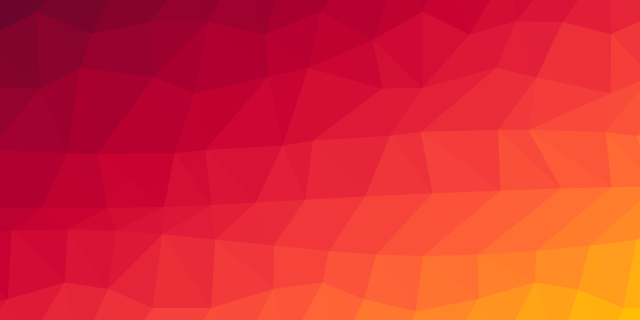
Give the GLSL for this background, as a Shadertoy shader.

```glsl
// Draws a low-poly mesh of flat triangles, shaded from dark crimson to amber.

// Canvas measured in mesh cells, counted from the top left.
const vec2 CELLS = vec2(12.0, 6.0);
const int ROWS = 8;

// Mesh rows: first column position, column spacing, depth.
const vec3 LAYOUT[ROWS] = vec3[](
    vec3(0.50, 1.00, -0.70), vec3(0.89, 0.98, 0.47),
    vec3(0.59, 1.07, 1.50), vec3(0.03, 1.01, 2.66),
    vec3(0.70, 1.06, 3.70), vec3(0.19, 0.98, 4.55),
    vec3(0.08, 0.98, 5.56), vec3(0.40, 1.00, 6.60));

// Waves along each row: amplitude, frequency, column of the crest.
const vec3 SWAY[ROWS] = vec3[](
    vec3(0.10, 2.00, 0.0), vec3(0.23, 0.50, 5.5),
    vec3(0.16, 3.14, 2.0), vec3(0.22, 3.14, 1.0),
    vec3(0.28, 0.85, 1.5), vec3(0.10, 1.30, 1.0),
    vec3(0.16, 1.40, 5.3), vec3(0.10, 2.00, 1.0));
const vec3 HEAVE[ROWS] = vec3[](
    vec3(0.10, 2.00, 0.0), vec3(0.28, 2.70, 6.0),
    vec3(0.25, 1.80, 3.0), vec3(0.23, 0.42, 2.0),
    vec3(0.20, 0.30, 0.5), vec3(0.25, 0.45, 8.0),
    vec3(0.28, 1.40, 3.5), vec3(0.10, 2.00, 0.0));

// Evenly spaced colour stops.
const vec3 RAMP[9] = vec3[](
    vec3(0.42, 0.02, 0.17), vec3(0.55, 0.01, 0.175), vec3(0.67, 0.0, 0.185),
    vec3(0.79, 0.01, 0.195), vec3(0.885, 0.115, 0.22), vec3(0.965, 0.25, 0.23),
    vec3(1.0, 0.395, 0.215), vec3(1.0, 0.575, 0.135), vec3(1.0, 0.74, 0.02));

// Diagonal gradient from the top left to the bottom right.
vec3 gradient(vec2 p) {
    float s = clamp(dot(p / CELLS, vec2(0.53, 0.47)), 0.0, 1.0) * 8.0;
    int i = min(int(s), 7);
    return mix(RAMP[i], RAMP[i + 1], s - float(i));
}

float wave(vec3 w, float column) {
    return w.x * cos(w.y * (column - w.z));
}

vec2 meshPoint(int row, float column) {
    vec3 line = LAYOUT[row];
    return vec2(line.x + line.y * column + wave(SWAY[row], column),
                line.z + wave(HEAVE[row], column));
}

float cross2(vec2 a, vec2 b) {
    return a.x * b.y - a.y * b.x;
}

// Signed distance to the line through a and b.
float edge(vec2 p, vec2 a, vec2 b) {
    return cross2(p - a, normalize(b - a));
}

// Adds one flat triangle, weighted by its smooth coverage.
void addFacet(inout vec4 sum, vec2 p, vec2 a, vec2 b, vec2 c, float pixel) {
    float turn = sign(cross2(b - a, c - a));
    float d = max(turn * edge(p, a, b),
                  max(turn * edge(p, b, c), turn * edge(p, c, a)));
    float cover = clamp(0.5 - d / pixel, 0.0, 1.0);
    if (cover > 0.0) sum += cover * vec4(gradient((a + b + c) / 3.0), 1.0);
}

// Splits a quad along its shorter diagonal.
void addQuad(inout vec4 sum, vec2 p, vec2 a, vec2 b, vec2 c, vec2 d, float pixel) {
    if (distance(a, d) < distance(b, c)) {
        addFacet(sum, p, a, b, d, pixel);
        addFacet(sum, p, a, d, c, pixel);
    } else {
        addFacet(sum, p, a, b, c, pixel);
        addFacet(sum, p, b, d, c, pixel);
    }
}

void mainImage(out vec4 fragColor, in vec2 fragCoord) {
    vec2 uv = fragCoord / iResolution.xy;
    vec2 p = vec2(uv.x, 1.0 - uv.y) * CELLS;
    float pixel = CELLS.y / iResolution.y;

    // A faint base keeps the sum defined everywhere.
    vec4 sum = vec4(gradient(p), 1.0) * 0.001;

    // Visit the strips and columns that can reach this point.
    for (int row = 0; row < ROWS - 1; row++) {
        vec3 top = LAYOUT[row], bottom = LAYOUT[row + 1];
        if (p.y < top.z - 0.4 || p.y > bottom.z + 0.4) continue;
        vec3 middle = 0.5 * (top + bottom);
        float nearest = floor((p.x - middle.x) / middle.y);
        for (int k = -2; k <= 2; k++) {
            float column = nearest + float(k);
            addQuad(sum, p, meshPoint(row, column), meshPoint(row, column + 1.0),
                    meshPoint(row + 1, column), meshPoint(row + 1, column + 1.0), pixel);
        }
    }
    fragColor = vec4(sum.rgb / sum.a, 1.0);
}
```
